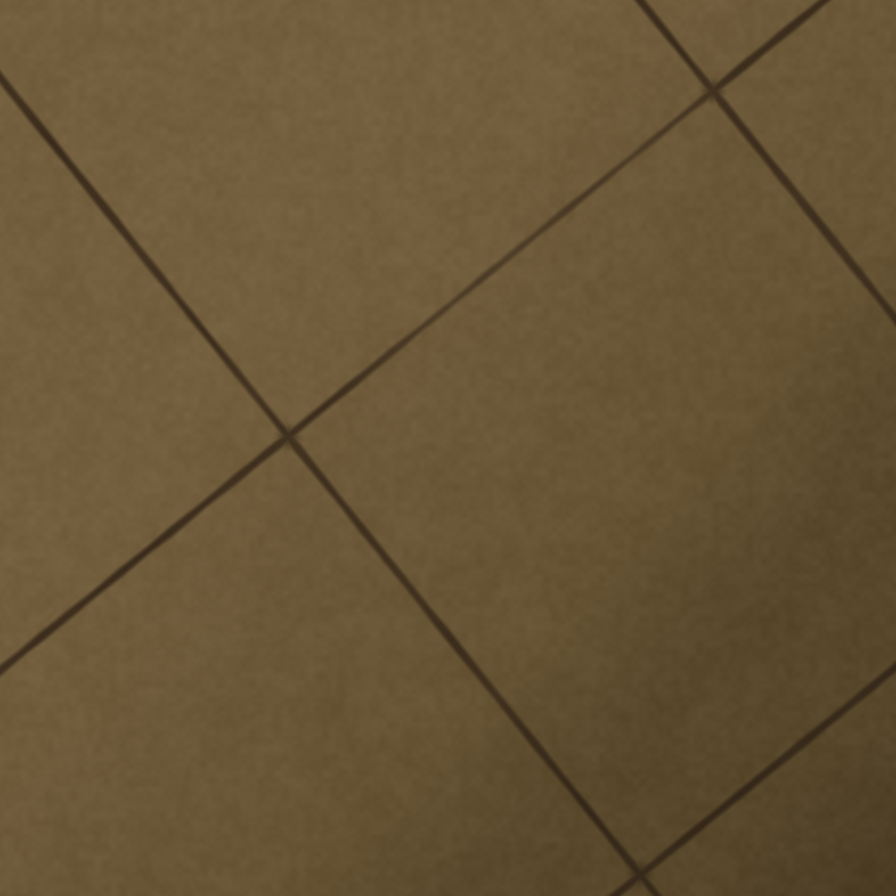
This texture is drawn by a WebGL 2 fragment shader. Its source:

```glsl
#version 300 es
precision highp float;
// Draws dim brown stone tiles on a slanted grid with soft dark joints and fine grain.
uniform vec2 u_resolution;
out vec4 fragColor;

const vec2 CORNER = vec2(0.3216, 0.5130);   // a joint crossing
const vec2 EDGE_U = vec2(0.4740, 0.3854);   // tile edge, rising
const vec2 EDGE_V = vec2(0.3932, -0.4896);  // tile edge, falling
const vec2 LIGHT_AXIS = vec2(0.75, -0.65);  // direction in which light fades

const vec3 LIT = vec3(0.450, 0.370, 0.240);
const vec3 MID = vec3(0.405, 0.332, 0.208);
const vec3 DIM = vec3(0.350, 0.285, 0.170);
const vec3 DEEP = vec3(0.285, 0.225, 0.135);
const vec3 JOINT = vec3(0.205, 0.150, 0.095);

const float JOINT_HALF = 0.0025;
const float JOINT_BLUR = 0.0050;
const float GRAIN = 0.036;
const float MOTTLE = 0.024;
const float TILE_TINT = 0.010;

float hash(vec2 p) {
    vec3 q = fract(p.xyx * vec3(0.1031, 0.1030, 0.0973));
    q += dot(q, q.yzx + 33.33);
    return fract((q.x + q.y) * q.z);
}

float noise(vec2 p) {
    vec2 i = floor(p);
    vec2 f = fract(p);
    f = f * f * (3.0 - 2.0 * f);
    vec2 x = vec2(1.0, 0.0);
    return mix(mix(hash(i), hash(i + x), f.x),
               mix(hash(i + x.yx), hash(i + 1.0), f.x), f.y);
}

float fbm(vec2 p) {
    float sum = 0.0;
    float gain = 0.5;
    for (int i = 0; i < 4; i++) {
        sum += gain * noise(p);
        p = mat2(1.6, 1.2, -1.2, 1.6) * p + 17.0;
        gain *= 0.5;
    }
    return sum;
}

// Light falls off from the upper left to the lower right
vec3 stoneColor(vec2 p) {
    float d = dot(p, LIGHT_AXIS) + 0.08 * (fbm(p * 4.0 + 30.0) - 0.5);
    vec3 c = mix(LIT, MID, smoothstep(-0.25, 0.28, d));
    c = mix(c, DIM, smoothstep(0.18, 0.45, d));
    return mix(c, DEEP, smoothstep(0.48, 0.80, d));
}

float joint(float dist, float halfWidth, float pixel) {
    float blur = max(JOINT_BLUR, pixel);
    return 1.0 - smoothstep(halfWidth - 0.3 * blur, halfWidth + blur, dist);
}

void main() {
    vec2 p = gl_FragCoord.xy / u_resolution;
    float pixel = 1.0 / min(u_resolution.x, u_resolution.y);

    // Tile coordinates and distances to the two sets of joints
    mat2 lattice = mat2(EDGE_U, EDGE_V);
    vec2 cell = inverse(lattice) * (p - CORNER);
    float area = abs(determinant(lattice));
    vec2 height = area / vec2(length(EDGE_V), length(EDGE_U));
    vec2 dist = abs(cell - round(cell)) * height;
    dist += 0.0016 * (vec2(noise(p * 30.0), noise(p * 30.0 + 50.0)) - 0.5);

    // Stone with a slight tint per tile, mottling and grain
    vec3 color = stoneColor(p);
    color += TILE_TINT * (hash(floor(cell) + 20.0) - 0.5);
    color += MOTTLE * (fbm(p * 24.0) - 0.47);
    color += GRAIN * (0.65 * noise(p * 110.0) + 0.35 * noise(p * 210.0 + 9.0) - 0.5);

    // Joints, thinner and paler along the middle of the rising one
    float worn = smoothstep(0.34, 0.50, p.x) * (1.0 - smoothstep(0.70, 0.82, p.x))
               * step(abs(cell.y), 0.5);
    float falling = joint(dist.x, JOINT_HALF, pixel);
    float rising = joint(dist.y, JOINT_HALF * (1.0 - 0.4 * worn), pixel) * (1.0 - 0.25 * worn);
    float wear = 0.80 + 0.20 * noise(p * 18.0 + 70.0);
    float crossing = 1.0 - smoothstep(0.0, 0.018, length(dist));
    float cover = max(falling, rising) * wear;
    cover = max(cover, 0.85 * crossing);
    vec3 jointColor = JOINT * mix(1.0, 0.9, smoothstep(0.2, 0.6, dot(p, LIGHT_AXIS)));
    color = mix(color, jointColor, 0.92 * cover);

    fragColor = vec4(clamp(color, 0.0, 1.0), 1.0);
}
```
